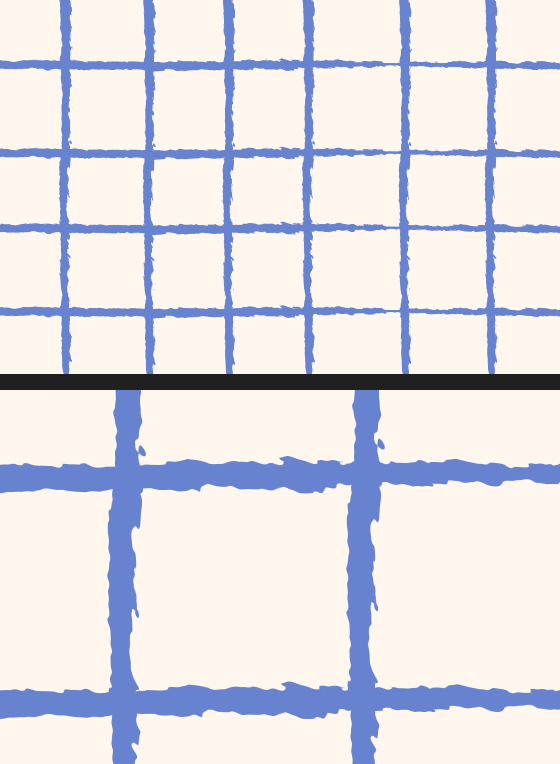
Top, the full canvas; bottom, a detail of the centre.
Reproduce this pattern procedurally as a Shadertoy shader.

```glsl
// Hand-brushed blue windowpane grid with torn dry-brush edges on cream.
#define PAPER vec3(1.0, 0.97, 0.93)
#define INK vec3(0.405, 0.508, 0.812)
#define COLUMNS 6
#define ROWS 4
#define COLUMN_HALF_WIDTH 0.0123
#define ROW_HALF_WIDTH 0.0122
#define ROW_WEAR 0.0062
#define TEAR_DEPTH 0.0135
#define SWELL_DEPTH 0.0050
#define TEAR_SCALE vec2(75.0, 125.0)
#define LINE_SHIFT 0.012

// Uneven line centres, in canvas heights.
const float columnX[COLUMNS] = float[](0.174, 0.398, 0.611, 0.824, 1.082, 1.312);
const float rowY[ROWS] = float[](0.166, 0.389, 0.590, 0.826);

float hash(vec2 p) {
    return fract(sin(dot(p, vec2(127.1, 311.7))) * 43758.55);
}

float noise(vec2 p) {
    vec2 cell = floor(p), f = fract(p);
    f = f * f * (3.0 - 2.0 * f);
    return mix(mix(hash(cell), hash(cell + vec2(1, 0)), f.x),
               mix(hash(cell + vec2(0, 1)), hash(cell + vec2(1, 1)), f.x), f.y);
}

// Signed distance to a brush stroke; s.x runs along it, s.y across it.
float brushStroke(vec2 s, float halfWidth, float roughness, float seed) {
    float side = step(0.0, s.y);
    // Broad swelling of each edge
    float swell = noise(vec2(s.x * 24.0, seed + side * 17.0)) - 0.5;
    // Slanted tears, with a finer layer for splinters and flecks
    vec2 grain = vec2(s.x + 0.8 * s.y, s.y) * TEAR_SCALE + seed * 7.0;
    float tear = 0.65 * noise(grain) + 0.35 * noise(grain * 2.1 + 31.0) - 0.5;
    // Fade edge differences at the core so both sides join smoothly
    float edge = smoothstep(0.0, 0.006, abs(s.y));
    return abs(s.y) - halfWidth + edge * (SWELL_DEPTH * swell + TEAR_DEPTH * roughness * tear);
}

float columnStroke(vec2 p, int i) {
    float along = p.y + LINE_SHIFT * (hash(vec2(float(i), 3.0)) - 0.5);
    float across = p.x - columnX[i] - 0.003 * cos(8.5 * (along - 0.04));
    // The right edge is more frayed; the stroke thins toward its foot
    float roughness = mix(0.5, 1.0, smoothstep(-0.005, 0.005, across));
    float halfWidth = COLUMN_HALF_WIDTH - 0.0018 * (1.0 - smoothstep(0.30, 0.42, along));
    return brushStroke(vec2(along, across), halfWidth, roughness, 5.0);
}

float rowStroke(vec2 p, int i) {
    float along = p.x + LINE_SHIFT * (hash(vec2(float(i), 8.0)) - 0.5);
    float across = p.y - rowY[i] + 0.002 * sin(5.5 * along - 0.9);
    // Paint runs dry before the last column, then recovers
    float dry = smoothstep(0.94, 1.04, along) * (1.0 - smoothstep(1.22, 1.34, along));
    float taper = 0.002 * smoothstep(0.55, 0.85, along) + 0.0015 * (1.0 - smoothstep(0.0, 0.2, along));
    float roughness = mix(0.55, 0.9, smoothstep(0.5, 0.75, along));
    return brushStroke(vec2(along, across), ROW_HALF_WIDTH - taper - ROW_WEAR * dry * 0.85, roughness, 11.0);
}

void mainImage(out vec4 fragColor, in vec2 fragCoord) {
    vec2 p = fragCoord / iResolution.y;

    // Union of all strokes
    float d = 1.0;
    for (int i = 0; i < COLUMNS; i++) d = min(d, columnStroke(p, i));
    for (int i = 0; i < ROWS; i++) d = min(d, rowStroke(p, i));

    // Edge smoothing about one pixel wide
    float blur = max(fwidth(d), 0.5 / iResolution.y);
    float ink = 1.0 - smoothstep(-0.6, 0.6, d / blur);
    fragColor = vec4(mix(PAPER, INK, ink), 1.0);
}
```
